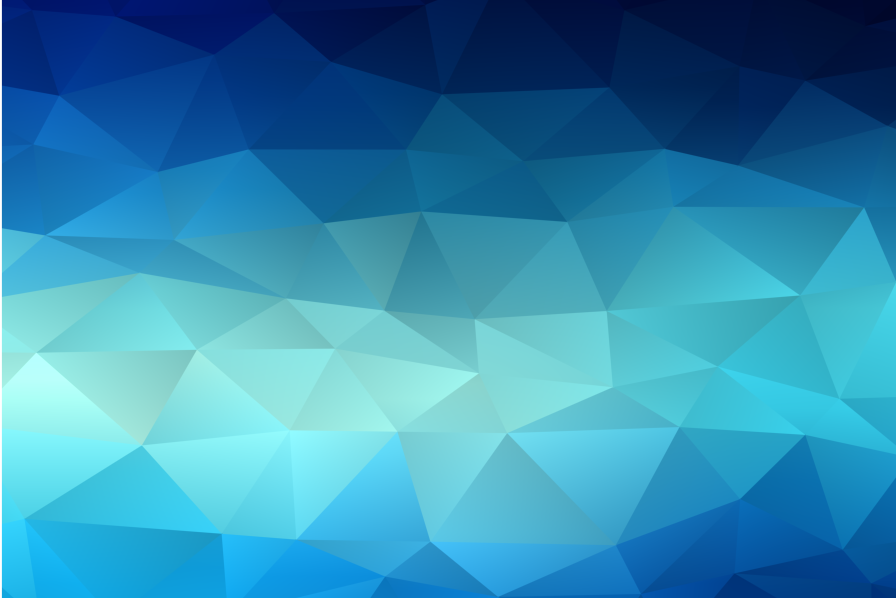
Give the GLSL for this background, as a Shadertoy shader.

```glsl
// Low-poly background: a staggered lattice with jittered corners forms triangular
// facets, each tinted from a smooth colour field (navy top, pale teal band,
// bright blue foot) sampled around its centre, with a slight tone of its own.

const vec2  CELL        = vec2(0.214, 0.125); // lattice spacing, canvas heights
const vec2  JITTER      = vec2(0.66, 0.72);   // corner wander, in cells
const float FLATNESS    = 0.50;  // 1 = one flat colour per facet
const float FIELD_SHIFT = 0.085; // random vertical slide of the sampled colour
const float TONE_RANGE  = 0.16;  // random brightness of a facet
const float SHEEN       = 0.65;  // strength of the gradient across a facet
const float MARGIN      = 0.002; // pale strip on the left, canvas widths
const float SEED        = 4.0;

// Colour stops from bottom to top, at three places across the canvas.
const int STOPS = 7;
const vec3 LEFT[STOPS] = vec3[STOPS](
    vec3(0.06, 0.66, 0.90), vec3(0.26, 0.82, 0.92), vec3(0.68, 0.97, 0.92),
    vec3(0.43, 0.85, 0.87), vec3(0.10, 0.51, 0.75), vec3(0.01, 0.24, 0.60),
    vec3(0.00, 0.08, 0.42));
const vec3 MIDDLE[STOPS] = vec3[STOPS](
    vec3(0.04, 0.49, 0.81), vec3(0.35, 0.77, 0.88), vec3(0.59, 0.91, 0.88),
    vec3(0.36, 0.69, 0.72), vec3(0.07, 0.42, 0.56), vec3(0.00, 0.20, 0.40),
    vec3(0.00, 0.05, 0.25));
const vec3 RIGHT[STOPS] = vec3[STOPS](
    vec3(0.00, 0.21, 0.51), vec3(0.04, 0.45, 0.70), vec3(0.20, 0.76, 0.86),
    vec3(0.27, 0.77, 0.83), vec3(0.08, 0.46, 0.66), vec3(0.00, 0.13, 0.33),
    vec3(0.00, 0.03, 0.18));

vec2 hash2(vec2 p) {
    p += SEED;
    vec2 q = vec2(dot(p, vec2(127.1, 311.7)), dot(p, vec2(269.5, 183.3)));
    return fract(sin(q) * 43758.5);
}

// Smooth colour field; uv spans 0..1 over the canvas.
vec3 colourField(vec2 uv) {
    float level = clamp(uv.y, 0.0, 1.0) * float(STOPS - 1);
    int i = min(int(level), STOPS - 2);
    float f = level - float(i);
    vec3 left   = mix(LEFT[i], LEFT[i + 1], f);
    vec3 middle = mix(MIDDLE[i], MIDDLE[i + 1], f);
    vec3 right  = mix(RIGHT[i], RIGHT[i + 1], f);
    vec3 c = mix(left, middle, smoothstep(0.12, 0.52, uv.x));
    return mix(c, right, smoothstep(0.52, 0.88, uv.x));
}

// Lattice corner; odd rows are moved half a cell to the right.
vec2 corner(vec2 id) {
    vec2 stagger = vec2(0.5 * mod(id.y, 2.0), 0.0);
    return (id + stagger + JITTER * (hash2(id) - 0.5)) * CELL;
}

// Signed distance to the line a-b, positive on its left.
float sideOf(vec2 p, vec2 a, vec2 b) {
    vec2 e = normalize(b - a);
    return e.x * (p.y - a.y) - e.y * (p.x - a.x);
}

// Adds one counter-clockwise facet: colour times coverage, and coverage.
void addFacet(inout vec4 sum, vec2 p, vec2 a, vec2 b, vec2 c, vec2 id) {
    float d = min(sideOf(p, a, b), min(sideOf(p, b, c), sideOf(p, c, a)));
    float soft = 0.75 / iResolution.y;
    float cover = smoothstep(-soft, soft, d);
    if (cover <= 0.0) return;

    vec2 centre = (a + b + c) / 3.0;
    vec2 rnd = hash2(id + 31.7) - 0.5;
    vec2 at = mix(p, centre, FLATNESS);
    at.y += FIELD_SHIFT * rnd.x;
    at.x *= iResolution.y / iResolution.x;

    float angle = 6.2832 * rnd.y;
    float slope = dot(p - centre, vec2(cos(angle), sin(angle)));
    float tone = 1.0 + TONE_RANGE * rnd.y + SHEEN * slope;
    sum += vec4(colourField(at) * tone, 1.0) * cover;
}

void mainImage(out vec4 fragColor, in vec2 fragCoord) {
    vec2 p = fragCoord / iResolution.y;
    vec2 base = floor(p / CELL);
    vec4 sum = vec4(0.0);

    // Two facets for each nearby cell; the diagonal follows the stagger.
    for (int j = -2; j <= 1; j++) {
        for (int i = -2; i <= 1; i++) {
            vec2 id = base + vec2(i, j);
            vec2 a = corner(id);
            vec2 b = corner(id + vec2(1.0, 0.0));
            vec2 c = corner(id + vec2(1.0, 1.0));
            vec2 d = corner(id + vec2(0.0, 1.0));
            bool evenRow = mod(id.y, 2.0) < 0.5;
            addFacet(sum, p, a, b, evenRow ? d : c, id);
            addFacet(sum, p, evenRow ? b : a, c, d, id + 0.37);
        }
    }
    vec3 colour = sum.a > 0.0 ? sum.rgb / sum.a
                              : colourField(fragCoord / iResolution.xy);

    // Pale strip along the left edge.
    float x = fragCoord.x / iResolution.x;
    float pixel = 0.5 / iResolution.x;
    colour = mix(vec3(1.0), colour, smoothstep(MARGIN - pixel, MARGIN + pixel, x));
    fragColor = vec4(clamp(colour, 0.0, 1.0), 1.0);
}
```
